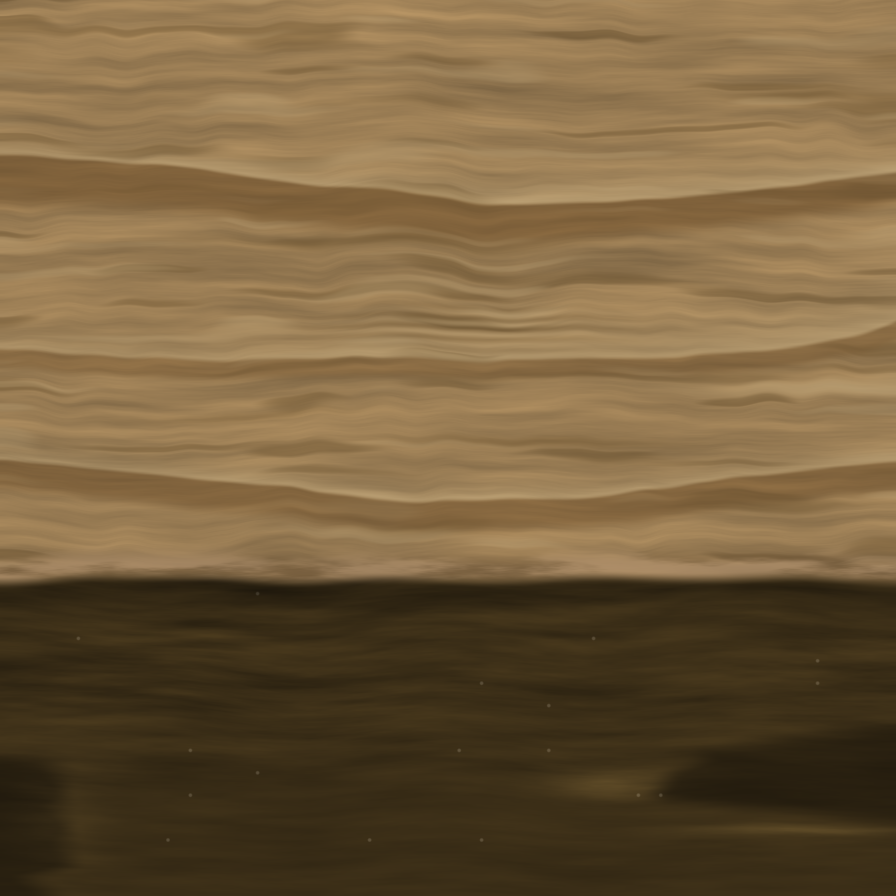
A three.js fragment shader for this texture:

```glsl
varying vec2 vUv;

float hash(vec2 p) {
  return fract(sin(dot(p, vec2(127.1, 311.7))) * 43758.545);
}

float noise(vec2 p) {
  vec2 cell = floor(p);
  vec2 f = fract(p);
  f = f * f * (3.0 - 2.0 * f);
  float low = mix(hash(cell), hash(cell + vec2(1.0, 0.0)), f.x);
  float high = mix(hash(cell + vec2(0.0, 1.0)), hash(cell + 1.0), f.x);
  return mix(low, high, f.y);
}

float fbm(vec2 p) {
  float sum = 0.0;
  float gain = 0.5;
  for (int i = 0; i < 5; i++) {
    sum += gain * noise(p);
    p = p * 2.03 + vec2(17.3, 9.1);
    gain *= 0.5;
  }
  return sum / 0.97;
}

// Soft elongated spot
float blob(vec2 p, vec2 center, vec2 radius) {
  vec2 q = (p - center) / radius;
  return exp(-dot(q, q));
}

// Pale ridge above a growth line
float ridge(float d, float width) {
  return smoothstep(-0.003, 0.003, d) * exp(-max(d, 0.0) / width);
}

// Brown band below a growth line
float band(float d, float width) {
  return (1.0 - smoothstep(-0.004, 0.003, d)) * (1.0 - smoothstep(0.55 * width, width, -d));
}

vec3 lightWood(vec2 p) {
  vec3 tan1 = vec3(0.605, 0.49, 0.33);
  vec3 brown = vec3(0.485, 0.365, 0.215);
  vec3 cream = vec3(0.74, 0.64, 0.47);
  vec3 umber = vec3(0.37, 0.28, 0.15);

  float wobble = 0.009 * (noise(p * vec2(9.0, 7.0)) - 0.5) + 0.004 * (noise(p * vec2(28.0, 20.0)) - 0.5);
  vec2 g = vec2(p.x, p.y + wobble * 2.0);

  // Broad grain and fine fibers
  float broad = fbm(g * vec2(3.0, 30.0));
  float fiber = fbm(g * vec2(7.0, 105.0) + 31.0);
  vec3 color = tan1 * (1.0 + 0.24 * (broad - 0.5) + 0.32 * (fiber - 0.5));

  // Three sagging growth lines
  float y = p.y + wobble;
  float upper = y - (0.801 + 0.027 * cos(5.1 * p.x));
  float middle = y - (0.597 + 0.06 * pow(p.x - 0.5, 2.0) + 0.03 * pow(p.x, 12.0));
  float lower = y - (0.462 + 0.022 * cos(6.0 * p.x));

  float bands = 0.85 * band(upper, mix(0.072, 0.044, p.x));
  bands += 0.6 * band(middle, 0.027) + 0.75 * band(lower, 0.043);
  color = mix(color, brown * (0.9 + 0.2 * fiber), clamp(bands, 0.0, 1.0));

  float ridges = 0.8 * ridge(upper, 0.009 + 0.012 * blob(p, vec2(0.7, 0.79), vec2(0.25)));
  ridges += 0.65 * ridge(middle, 0.012 + 0.024 * p.x * p.x);
  ridges += 0.75 * ridge(lower, 0.011);
  ridges *= 0.65 + 0.7 * fiber;
  color = mix(color, cream, clamp(ridges, 0.0, 0.9));

  // Scattered dark strokes and pale flecks
  float stroke = smoothstep(0.68, 0.88, noise(g * vec2(6.0, 85.0) + 73.0));
  float fleck = smoothstep(0.72, 0.92, noise(g * vec2(7.0, 72.0) + 151.0));
  color = mix(color, umber, 0.36 * stroke * (1.0 - 0.6 * clamp(bands + ridges, 0.0, 1.0)));
  color = mix(color, cream, 0.3 * fleck * (1.0 - 0.7 * clamp(bands, 0.0, 1.0)));

  // Distinct streaks
  float streaks = blob(g, vec2(0.9, 0.896), vec2(0.08, 0.006)) + blob(g, vec2(0.6, 0.505), vec2(0.13, 0.005));
  streaks += blob(g, vec2(0.43, 0.728), vec2(0.16, 0.007)) + 0.7 * blob(g, vec2(0.28, 0.537), vec2(0.1, 0.005));
  color = mix(color, umber, 0.45 * clamp(streaks, 0.0, 1.0));
  color = mix(color, cream, 0.55 * blob(g, vec2(0.93, 0.565), vec2(0.14, 0.007)));

  // Olive hatching above the middle line
  float hatch = 0.5 + 0.5 * sin(520.0 * y + 5.0 * p.x);
  float hatchArea = blob(p, vec2(0.53, 0.635), vec2(0.14, 0.022));
  return mix(color, mix(umber, cream, hatch), 0.38 * hatchArea);
}

vec3 darkWood(vec2 p) {
  vec2 g = vec2(p.x, p.y + 0.022 * noise(p * vec2(6.0, 9.0)));
  float broad = fbm(g * vec2(3.5, 27.0) + 211.0);
  float fiber = fbm(g * vec2(9.0, 85.0) + 47.0);
  float contrast = mix(0.45, 1.0, smoothstep(0.08, 0.25, p.y));
  vec3 color = vec3(0.235, 0.183, 0.092);
  color *= 1.0 + contrast * (0.65 * (broad - 0.5) + 0.6 * (fiber - 0.5));

  // Ragged shadow patches
  float ragged = noise(g * vec2(5.0, 48.0) + 19.0);
  float leftPatch = (1.0 - smoothstep(0.0, 0.045, p.x - 0.085 * ragged)) * (1.0 - smoothstep(0.13, 0.18, p.y));
  float reach = p.x - 0.67 - 0.11 * ragged;
  float halfHeight = 0.025 + 0.11 * max(reach, 0.0);
  float rightPatch = smoothstep(0.0, 0.05, reach) * (1.0 - smoothstep(0.6, 1.3, abs(p.y - 0.135) / halfHeight));
  color *= 1.0 - 0.36 * max(leftPatch, rightPatch);

  // Pale fibers around the patches
  float glints = blob(g, vec2(0.68, 0.142), vec2(0.06, 0.018)) + blob(g, vec2(0.9, 0.087), vec2(0.13, 0.006));
  glints += 0.7 * blob(g, vec2(0.07, 0.11), vec2(0.045, 0.07)) * ragged;
  color += vec3(0.11, 0.09, 0.05) * glints * (0.4 + fiber);

  // Tiny specks
  vec2 cell = floor(p * 40.0);
  float speck = step(0.982, hash(cell + 5.0)) * (1.0 - smoothstep(0.03, 0.12, length(fract(p * 40.0) - 0.5)));
  return color + 0.13 * speck;
}

void main() {
  vec2 p = vUv;
  float edge = 0.354 + 0.010 * (noise(vec2(p.x * 9.0, 3.0)) - 0.5);
  float d = p.y - edge;

  // Dusty rim along the board edge
  vec3 board = lightWood(p);
  float rim = exp(-pow((d - 0.012) / 0.015, 2.0));
  float smudge = fbm(p * vec2(9.0, 55.0) + 83.0);
  board = mix(board, mix(vec3(0.40, 0.31, 0.20), vec3(0.67, 0.55, 0.42), smoothstep(0.3, 0.6, smudge)), 0.65 * rim);

  // Shadow just under the edge
  vec3 under = darkWood(p) * (1.0 - 0.25 * exp(-abs(d + 0.012) / 0.018));
  gl_FragColor = vec4(mix(under, board, smoothstep(-0.008, 0.008, d)), 1.0);
}
```
